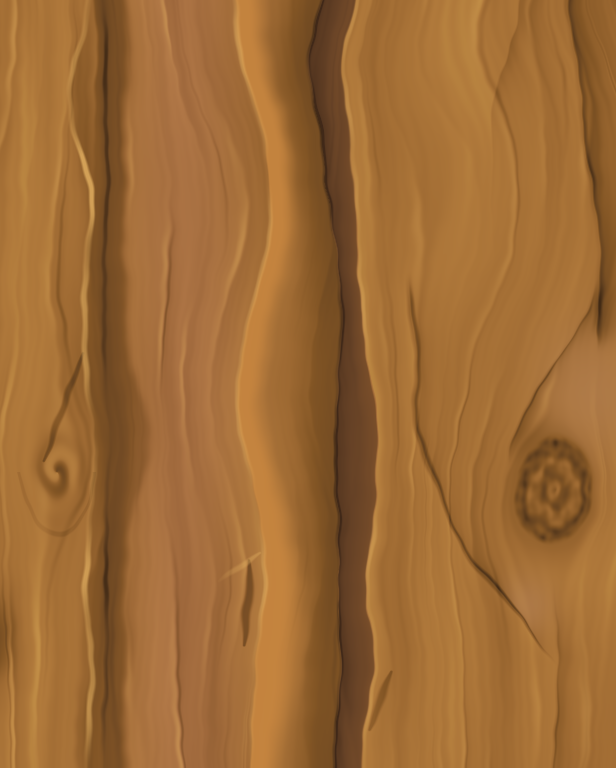
Write a WebGL 2 fragment shader that draws this texture.

```glsl
#version 300 es
precision highp float;
uniform vec2 u_resolution;
out vec4 outColor;

// Wood tones from dark to light, and tints
const vec3 TONES[6] = vec3[](vec3(.25, .16, .09), vec3(.40, .26, .14), vec3(.51, .33, .16),
  vec3(.62, .41, .22), vec3(.69, .47, .26), vec3(.77, .57, .31));
const vec3 ORANGE = vec3(.79, .53, .25), ROSE = vec3(.69, .48, .33), GLINT = vec3(.86, .66, .36);
// Layout in units of the canvas height
const float EDGE = .0018, BASE = 3.5, LAYERS = 24.;
const vec2 KNOT = vec2(.72, .362), KNOT_SIZE = vec2(.047, .068);
const vec2 EYE = vec2(.073, .385), EYE_SIZE = vec2(.05, .085);

vec2 gradientAt(vec2 c) {
  vec3 h = fract(c.xyx * vec3(.1031, .103, .0973));
  h += dot(h, h.yzx + 33.33);
  float a = 6.2832 * fract((h.x + h.y) * h.z);
  return vec2(cos(a), sin(a));
}
float noise(vec2 p) {
  vec2 i = floor(p), f = p - i, w = f * f * (3. - 2. * f), e = vec2(0, 1);
  float a = dot(gradientAt(i), f), b = dot(gradientAt(i + e.yx), f - e.yx);
  float c = dot(gradientAt(i + e), f - e), d = dot(gradientAt(i + 1.), f - 1.);
  return mix(mix(a, b, w.x), mix(c, d, w.x), w.y);
}
float ramp(float a, float b, float t) { return smoothstep(a, b, t); }
float bump(float y, float c, float w) { y = (y - c) / w; return exp(-y * y); }
float stroke(float d, float w) { return 1. - ramp(.3 * w, w + EDGE, abs(d)); }
float side(float d) { return ramp(-EDGE, EDGE, d); }
float fade(float d, float w) { return side(d) * exp(-max(d, 0.) / w); }
float span(float y, float a, float b) { return ramp(a, a + .05, y) * (1. - ramp(b - .05, b, y)); }
float sliver(vec2 p, vec2 a, vec2 b, float w) {
  float h = clamp(dot(p - a, b - a) / dot(b - a, b - a), 0., 1.);
  return stroke(length(p - mix(a, b, h)), w * (.2 + 3. * h * (1. - h)));
}

// Board edges: x for a height y
float ridgeLine(float y) { return .331 + mix(.006, .022, ramp(0., .5, y)) * cos(12.6 * (y - .74)); }
float creviceLine(float y) { return .44 - .036 * bump(y, .93, .13) + .004 * sin(14. * y); }
float bankLine(float y) { return .466 + .027 * bump(y, .42, .13) + .02 * bump(y, .12, .12) - .017 * bump(y, .89, .09); }
float hollowLine(float y) { return .168 + .03 * bump(y, .42, .09); }
float lipLine(float y) { return .117 - .026 * bump(y, .87, .09) + .004 * sin(19. * y); }

vec3 woodTone(float t) {
  vec3 c = TONES[0];
  for (int i = 1; i < 6; i++) c = mix(c, TONES[i], clamp(t - float(i - 1), 0., 1.));
  return c;
}

void main() {
  vec2 p = gl_FragCoord.xy / u_resolution.y;
  // Hand-drawn wobble of every edge
  p.x += .012 * noise(p * vec2(6, 8)) + .004 * noise(p * 32.);
  float x = p.x, y = p.y, worn = clamp(.55 + 1.3 * noise(p * 11.), 0., 1.);
  float ridge = x - ridgeLine(y), crevice = x - creviceLine(y), bank = x - bankLine(y);
  vec2 k = (p - KNOT) / KNOT_SIZE, e = (p - EYE) / EYE_SIZE;
  float knot = length(k), eye = length(e);

  // Grain follows the edges and parts around the knots
  float sway = .06 * ramp(.42, .75, y) - .045 * ramp(.8, 1., y);
  float left = (ridgeLine(y) - .33) * ramp(.14, .3, x) + (x - EYE.x) * 1.1 / (1. + eye * eye);
  float right = mix(bankLine(y) - .47, sway, ramp(.48, .68, x)) + (x - KNOT.x) * 2.2 / (1.3 + knot * knot);
  float u = x - mix(left, right, side(crevice));
  float broad = noise(vec2(u * 13., y * 1.6 + 4.));
  float layer = u * LAYERS + 1.3 * noise(vec2(u * 7., y * 2.6));
  float f = fract(layer), patches = ramp(-.2, .4, noise(vec2(u * 20., y * 4.)));
  float grain = 1.5 * broad + (.3 + .7 * patches) * (f - ramp(.88, 1., f) - .44);
  grain += .6 * noise(vec2(u * 48., y * 3.)) + .35 * noise(vec2(u * 140., y * 5.));
  grain -= .8 * patches * (1. - ramp(0., .06, abs(fract(layer * .7) - .5)));
  float tone = BASE + grain;

  // Middle board and main crevice
  float board = side(ridge) * (1. - side(crevice));
  tone = mix(tone, 3.05 + .3 * grain, board * .9);
  tone -= board * 1.4 * ramp(-.075, -.002, crevice) + .35 * fade(-ridge, .02);
  float gap = side(crevice) * (1. - side(bank));
  tone = mix(tone, .65 + .9 * crevice / (crevice - bank) + .3 * grain, gap);
  tone += .6 * fade(bank, .022) - worn * 1.3 * stroke(crevice, .0025);

  // Left hollow, seam and lip
  float seam = x - .139 + .008 * ramp(.8, 1., y), lip = x - lipLine(y);
  float hollow = side(seam) * (1. - ramp(-.012, .005, x - hollowLine(y)));
  tone = mix(tone, 1.3 + 22. * max(seam, 0.) + .4 * grain, hollow * .9);
  tone -= .8 * side(lip) * (1. - side(seam)) + worn * stroke(seam, .003) + .8 * fade(-seam, .008);
  tone -= 1.8 * bump(x, 0., .025) * bump(y, .17, .06) + .6 * fade(-lip, .01) * worn;

  // Right cleft, dark swath and fold
  float cleft = x - .742 - .042 * ramp(1., .62, y);
  tone -= span(y, .53, 1.2) * (1.9 * fade(cleft, .03) + worn * stroke(cleft, .006));
  float swath = x - .642 - .035 * ramp(.85, 1., y);
  tone -= 1.2 * fade(swath, .02) * bump(y, .95, .17);
  float fold = x - mix(.66, .778, ramp(.4, .63, y));
  tone -= span(y, .39, .64) * (1.6 * fade(fold, .02) + worn * stroke(fold, .003));

  // Long crack under the knot, seam to the foot
  float s = max(.5 - y, 0.);
  float crack = x - .538 - .05 * s - 1.3 * s * s - .004 * sin(38. * y);
  tone += span(y, .13, .65) * (.5 * fade(-crack, .02) - 1.5 * stroke(crack, .002 + .005 * worn) - fade(crack, .014));
  float foot = x - .724 - .006 * sin(16. * y);
  tone -= (1. - ramp(.14, .26, y)) * (1.3 * fade(foot, .035) + worn * stroke(foot, .003));

  // Ringed knot and curled eye
  float rings = 2.1 + .6 * sin(15. * knot + 4. * noise(k * 2.5)) - 1.2 * bump(knot, .92, .13) + noise(k * 5.);
  tone = mix(tone - bump(knot, 1., .45), rings, 1. - ramp(.92, 1.08, knot));
  float curl = sin(atan(e.y, e.x) + 11. * eye);
  tone -= bump(eye, 0., .5) * 1.3 * (1. + curl) + .6 * stroke(eye - .95, .06) * side(-e.y);

  // Small splits
  tone -= 1.5 * sliver(p, vec2(.058, .4), vec2(.112, .54), .005);
  tone -= 2. * sliver(p, vec2(.32, .16), vec2(.325, .27), .007);
  tone -= 1.5 * sliver(p, vec2(.488, .05), vec2(.51, .125), .007);

  // Tints and bright rims
  vec3 color = woodTone(tone);
  float rosy = bump(x, .775, .07) * bump(y, .49, .09) + bump(x, .685, .035) * bump(y, .21, .04) * side(crack);
  color = mix(color, ROSE, .8 * rosy * ramp(1., 1.15, knot) * ramp(1., 3., tone));
  color *= mix(vec3(1, 1.01, .89), vec3(1, .99, 1.06), max(bump(x, .24, .08), gap));
  float width = .036 + .022 * bump(y, .14, .12);
  float glow = side(ridge) * (1. - ramp(.4, 1.25, ridge / width));
  color = mix(color, ORANGE, .85 * glow * ramp(.5, 2.5, tone));
  float rims = .6 * stroke(ridge, .003) + .9 * stroke(lip, .004) + .5 * stroke(bank - .002, .003);
  rims += .6 * sliver(p, vec2(.34, .28), vec2(.286, .243), .004);
  rims += .4 * patches * ramp(.7, .86, f) * (1. - ramp(.86, .96, f)) * (1. - max(board, max(gap, hollow))) * ramp(2.5, 3.5, tone);
  color = mix(color, GLINT, clamp(worn * rims, 0., 1.));
  outColor = vec4(color, 1);
}
```
